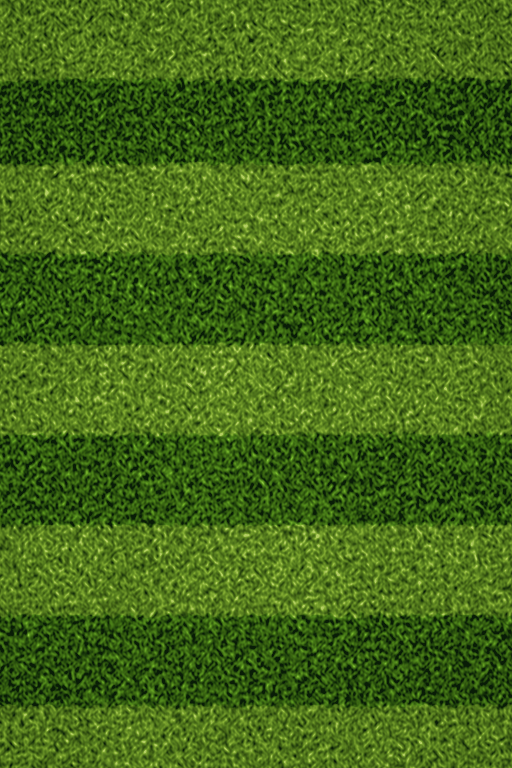
Reproduce this texture procedurally as a WebGL 2 fragment shader.

```glsl
#version 300 es
precision highp float;

uniform vec2 u_resolution;
out vec4 outColor;

const float STRIPE_START = 0.081;
const float STRIPE_HEIGHT = 0.1176;

// Unit gradient direction chosen per lattice point
vec2 latticeGradient(vec2 cell) {
    uvec2 q = uvec2(ivec2(cell)) * uvec2(1597u, 3812u) + uvec2(7919u, 101u);
    uint h = (q.x ^ (q.y * 2749u)) * 277803u;
    h = (h ^ (h >> 15)) * 739397u;
    h ^= h >> 13;
    float angle = float(h & 65535u) / 65536.0 * 6.28319;
    return vec2(cos(angle), sin(angle));
}

float gradientNoise(vec2 p) {
    vec2 cell = floor(p);
    vec2 f = p - cell;
    vec2 w = f * f * f * (f * (f * 6.0 - 15.0) + 10.0);
    float a = dot(latticeGradient(cell), f);
    float b = dot(latticeGradient(cell + vec2(1, 0)), f - vec2(1, 0));
    float c = dot(latticeGradient(cell + vec2(0, 1)), f - vec2(0, 1));
    float d = dot(latticeGradient(cell + vec2(1, 1)), f - vec2(1, 1));
    return mix(mix(a, b, w.x), mix(c, d, w.x), w.y);
}

// Noise stretched along a leaning direction, like short blades
float bladeNoise(vec2 p, float lean, vec2 density, float seed) {
    float c = cos(lean);
    float s = sin(lean);
    return gradientNoise(mat2(c, -s, s, c) * p * density + seed);
}

// Blades of several leanings, mixed in small tufts
float turf(vec2 p) {
    float tuft = smoothstep(-0.25, 0.25, gradientNoise(p * 48.0 + 11.0));
    float left = bladeNoise(p, 0.75, vec2(150.0, 74.0), 31.3);
    float right = bladeNoise(p, -0.75, vec2(150.0, 74.0), 77.7);
    float upright = bladeNoise(p, 0.1, vec2(165.0, 105.0), 153.1);
    float clumps = gradientNoise(p * 62.0 + 207.0);
    return mix(left, right, tuft) + 0.6 * upright + 0.35 * clumps;
}

// One for light mown stripes, zero for dark ones
float mownStripe(float y, float raggedness) {
    float squeezed = y + 0.008 * smoothstep(0.80, 0.89, y);
    float s = (squeezed - STRIPE_START) / STRIPE_HEIGHT + raggedness;
    float fromCentre = abs(mod(s - 0.5, 2.0) - 1.0);
    return 1.0 - smoothstep(0.48, 0.52, fromCentre);
}

// Green ramp from deep shade (0) to sunlit tip (6)
vec3 grassColor(float tone) {
    vec3 shades[7] = vec3[7](
        vec3(0.04, 0.11, 0.03), vec3(0.14, 0.26, 0.05),
        vec3(0.23, 0.36, 0.07), vec3(0.30, 0.46, 0.10),
        vec3(0.38, 0.55, 0.13), vec3(0.49, 0.67, 0.18),
        vec3(0.68, 0.81, 0.36));
    float t = clamp(tone, 0.0, 5.999);
    int i = int(t);
    return mix(shades[i], shades[i + 1], t - float(i));
}

void main() {
    vec2 uv = gl_FragCoord.xy / u_resolution;
    vec2 p = vec2(uv.x, uv.y * u_resolution.y / u_resolution.x);

    // Stripes with a slightly uneven cut
    float ragged = 0.07 * gradientNoise(p * 80.0 + 301.0);
    float light = mownStripe(uv.y, ragged);

    // Light falls off from the middle toward the borders
    vec2 offset = (uv - vec2(0.48, 0.47)) * 2.0;
    float falloff = 0.35 * offset.x * offset.x + 0.5 * offset.y * offset.y;
    float patches = gradientNoise(p * 6.0 + 401.0);

    // Blade relief, deeper in the dark stripes
    float relief = turf(p) * mix(4.4, 4.0, light);
    float tone = mix(1.95, 3.55, light) + relief - falloff + 0.3 * patches;
    vec3 color = grassColor(tone);

    // Cooler green in dark stripes, warmer in light ones
    color *= mix(vec3(0.88, 1.0, 0.85), vec3(1.04, 1.0, 1.08), light);
    outColor = vec4(color, 1.0);
}
```
